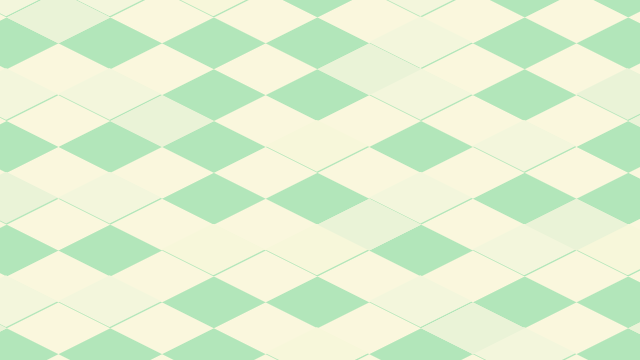
This pattern is drawn by a Shadertoy shader. Its source:

```glsl
// A flat checkerboard of green and cream diamonds, some of the green ones covered by pale tiles.
// Each diamond is an L1 distance in its lattice cell; modular rhythms choose the covered tiles.
// The covers sit slightly high and to the left, so a hairline of green shows below them.

const vec2 TILE = vec2(0.2878, 0.1439);          // diamond size, in canvas heights
const vec2 FIRST_CENTRE = vec2(0.0185, 0.8796);  // centre of green diamond (0, 0)
const vec2 COVER_SHIFT = vec2(-0.0018, 0.0032);  // misregistration of the covers

const vec3 CREAM = vec3(0.980, 0.970, 0.867);
const vec3 GREEN = vec3(0.698, 0.902, 0.729);
const vec3 PALE_YELLOW = vec3(0.968, 0.970, 0.853);
const vec3 PALE_MINT = vec3(0.953, 0.966, 0.862);
const vec3 SAGE = vec3(0.917, 0.951, 0.845);

int wrap(int a, int n) { return ((a % n) + n) % n; }

// Lattice coordinates, columns to the right and rows downwards
vec2 toLattice(vec2 p) { return (p - FIRST_CENTRE) * vec2(1.0, -1.0) / TILE; }

// Smoothed coverage of the diamond in the cell around q
float diamond(vec2 q) {
    vec2 f = abs(q - floor(q + 0.5));
    float dist = (f.x + f.y - 0.5) / length(1.0 / TILE);
    return clamp(0.5 - dist * iResolution.y, 0.0, 1.0);
}

// Covered green tiles: every column has its own period and phase
bool isCovered(ivec2 c) {
    if (wrap(c.y, 7) == 0) return wrap(c.x, 7) == 4;  // sparse row
    if (wrap(c.x, 4) == 2) {
        int period = wrap(c.x, 8) == 2 ? 5 : 3;
        return wrap(c.y, period) == (period == 5 ? 4 : 1);
    }
    bool oddPhase = fract(0.27 * float(c.x) + 0.02) < 0.31;
    return (wrap(c.y, 2) == 1) == oddPhase;
}

vec3 coverColour(ivec2 c) {
    if (wrap(c.x, 6) == 0 && c.x + 3 * c.y == 9) return SAGE;
    return wrap(c.x, 4) >= 2 ? PALE_YELLOW : PALE_MINT;
}

// Tinted cream tiles: a quadratic scatter plus one long diagonal
bool isTinted(ivec2 c) {
    bool scatter = wrap(c.x, 7) == wrap(c.y * (c.y + 2), 7);
    bool quietRow = c.y > 2 && wrap(c.y, 2) == 1;
    return (scatter && !quietRow) || 2 * c.x + c.y == 14;
}

void mainImage(out vec4 fragColor, in vec2 fragCoord) {
    vec2 p = fragCoord / iResolution.y;

    // Green and cream checkerboard
    vec2 q = toLattice(p);
    vec3 colour = mix(CREAM, GREEN, diamond(q));

    // Pale covers over green tiles
    vec2 coverQ = toLattice(p - COVER_SHIFT);
    ivec2 coverCell = ivec2(floor(coverQ + 0.5));
    if (isCovered(coverCell)) {
        colour = mix(colour, coverColour(coverCell), diamond(coverQ));
    }

    // Sage tint on cream tiles, half a cell away
    vec2 creamQ = q - vec2(0.5, -0.5);
    if (isTinted(ivec2(floor(creamQ + 0.5)))) {
        colour = mix(colour, SAGE, diamond(creamQ));
    }

    fragColor = vec4(colour, 1.0);
}
```
